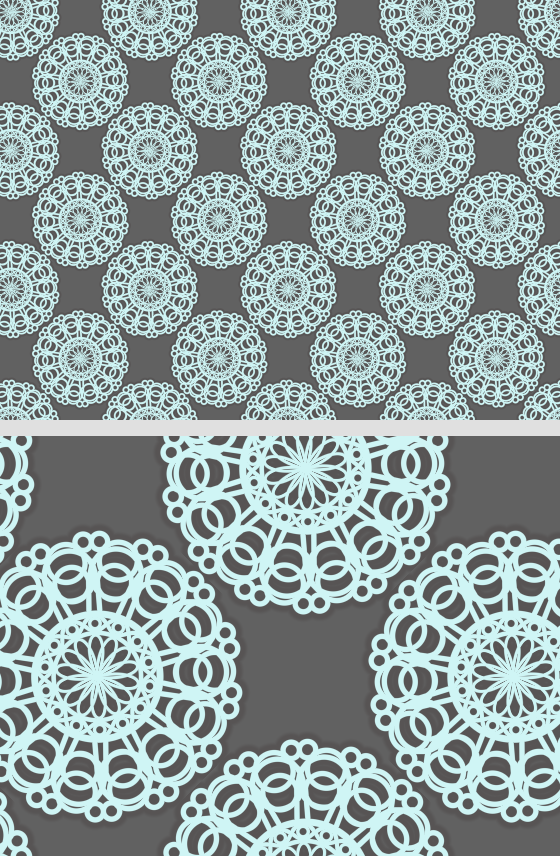
Top: the whole. Bottom: its middle third, enlarged.
This pattern is drawn by a Shadertoy shader. Its source:

```glsl
// Lace doilies in a staggered grid on plain grey, each with fourteen-fold symmetry.
// The angle is folded into one mirrored sector, where circles, segments, waves and
// a rose curve are joined as distances in units of the doily radius.

const float PI = 3.14159265;
const float SECTORS = 14.0;
const float SECTOR = 2.0 * PI / SECTORS;
const float PERIOD = 0.3303;            // grid spacing, in canvas heights
const float RADIUS = 0.1157;            // doily radius, in canvas heights
const vec2 ANCHOR = vec2(0.5217, 0.4757);
const float TILT = 0.045;
const float THREAD = 0.0185;            // half width of the lace thread

const vec3 GROUND = vec3(0.38);
const vec3 SHADE = vec3(0.34, 0.33, 0.33);
const vec3 LACE = vec3(0.81, 0.96, 0.96);

vec2 polar(float radius, float angle) {
    return radius * vec2(cos(angle), sin(angle));
}

float circleLine(vec2 p, vec2 center, float radius, float halfWidth) {
    return abs(length(p - center) - radius) - halfWidth;
}

float segmentLine(vec2 p, vec2 a, vec2 b, float halfWidth) {
    vec2 along = b - a;
    float t = clamp(dot(p - a, along) / dot(along, along), 0.0, 1.0);
    return length(p - a - along * t) - halfWidth;
}

// Nearest center of a square grid joined with its half-step copy
vec2 staggered(vec2 p, float period) {
    vec2 a = p - period * round(p / period);
    vec2 b = p - period * (floor(p / period) + 0.5);
    return dot(a, a) < dot(b, b) ? a : b;
}

// Overlapping petals of a 7/2 rose
float rosette(float r, float angle, float size, float halfWidth) {
    float k = SECTORS / 4.0;
    float d = 1.0;
    for (int j = -1; j <= 1; j++) {
        float t = k * (angle - float(j) * SECTOR);
        float slope = k * size * sin(t);
        float edge = abs(r - size * cos(t)) * r / sqrt(r * r + slope * slope + 1e-6);
        d = min(d, edge - halfWidth);
    }
    return d;
}

// Solid rims with two crossing waves and a small eyelet between them
float braidedRing(vec2 q, float r, float angle) {
    float middle = 0.365;
    float swing = 0.055;
    float k = SECTORS * 0.5;
    float slope = swing * k * sin(k * angle) / middle;
    float wave = abs(abs(r - middle) - swing * abs(cos(k * angle)));
    float d = wave / sqrt(1.0 + slope * slope) - 0.015;
    d = min(d, circleLine(q, vec2(middle, 0.0), 0.036, 0.012));
    d = min(d, abs(r - 0.30) - 0.016);
    return min(d, abs(r - 0.43) - 0.024);
}

// Round windows with wider loops that interlace across the sector edge
float windows(vec2 q) {
    float d = 1.0;
    for (int side = -1; side <= 1; side += 2) {
        float angle = float(side) * SECTOR * 0.5;
        d = min(d, circleLine(q, polar(0.655, angle), 0.118, THREAD));
        d = min(d, circleLine(q, polar(0.715, angle), 0.172, THREAD));
        d = min(d, circleLine(q, polar(0.805, angle), 0.130, THREAD));
    }
    return d;
}

// Double spokes below a two-lobed heart on the outer edge
float spokesAndHeart(vec2 q) {
    float d = segmentLine(q, vec2(0.43, 0.038), vec2(0.66, 0.030), THREAD);
    d = min(d, segmentLine(q, vec2(0.66, 0.030), vec2(0.78, 0.0), THREAD));
    d = min(d, segmentLine(q, vec2(0.78, 0.0), vec2(0.90, 0.105), THREAD));
    return min(d, circleLine(q, vec2(0.925, 0.056), 0.056, THREAD));
}

float doily(vec2 p) {
    float r = length(p);
    float angle = atan(p.x, p.y) + TILT;
    angle = abs(angle - SECTOR * round(angle / SECTOR));
    vec2 q = polar(r, angle);
    float d = rosette(r, angle, 0.285, 0.011);
    d = min(d, braidedRing(q, r, angle));
    d = min(d, windows(q));
    return min(d, spokesAndHeart(q));
}

void mainImage(out vec4 fragColor, in vec2 fragCoord) {
    vec2 uv = fragCoord / iResolution.y;
    vec2 p = staggered(uv - ANCHOR, PERIOD) / RADIUS;
    float pixel = 1.0 / (iResolution.y * RADIUS);

    float d = doily(p);
    // Faint dark edge beside each thread
    vec3 color = mix(SHADE, GROUND, smoothstep(0.025, 0.06, d));
    color = mix(color, LACE, 1.0 - smoothstep(-0.7 * pixel, 0.7 * pixel, d));
    fragColor = vec4(color, 1.0);
}
```
